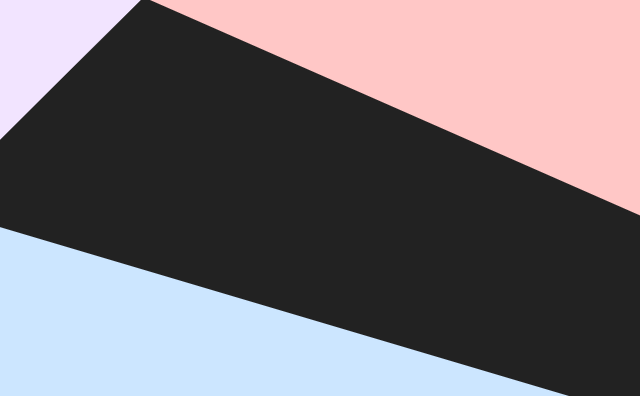
A Shadertoy shader for this background:

```glsl
// Dark diagonal band between flat lavender, pink and blue corner wedges.

const vec3 DARK     = vec3(0.133, 0.133, 0.133);
const vec3 PINK     = vec3(1.000, 0.780, 0.776);
const vec3 BLUE     = vec3(0.800, 0.902, 1.000);
const vec3 LAVENDER = vec3(0.949, 0.894, 1.000);

// Wedge edges as start and end points, in fractions of the canvas.
// Each wedge fills the left side of its edge.
const vec2 LAVENDER_START = vec2(0.000, 0.647);
const vec2 LAVENDER_END   = vec2(0.220, 1.000);
const vec2 PINK_START     = vec2(0.2344, 1.000);
const vec2 PINK_END       = vec2(1.000, 0.456);
const vec2 BLUE_START     = vec2(0.889, 0.000);
const vec2 BLUE_END       = vec2(0.000, 0.4265);

// Antialiased coverage of the half-plane to the left of a line.
float leftOf(vec2 p, vec2 start, vec2 end, vec2 canvas, float pixel) {
    vec2 a = start * canvas;
    vec2 along = normalize(end * canvas - a);
    float dist = dot(p - a, vec2(-along.y, along.x));
    return clamp(dist / pixel + 0.5, 0.0, 1.0);
}

void mainImage(out vec4 fragColor, in vec2 fragCoord) {
    // Units of the canvas height
    vec2 canvas = vec2(iResolution.x / iResolution.y, 1.0);
    float pixel = 1.0 / iResolution.y;
    vec2 p = fragCoord * pixel;

    // Corner wedges over the dark band
    vec3 color = DARK;
    color = mix(color, LAVENDER, leftOf(p, LAVENDER_START, LAVENDER_END, canvas, pixel));
    color = mix(color, PINK, leftOf(p, PINK_START, PINK_END, canvas, pixel));
    color = mix(color, BLUE, leftOf(p, BLUE_START, BLUE_END, canvas, pixel));

    fragColor = vec4(color, 1.0);
}
```
